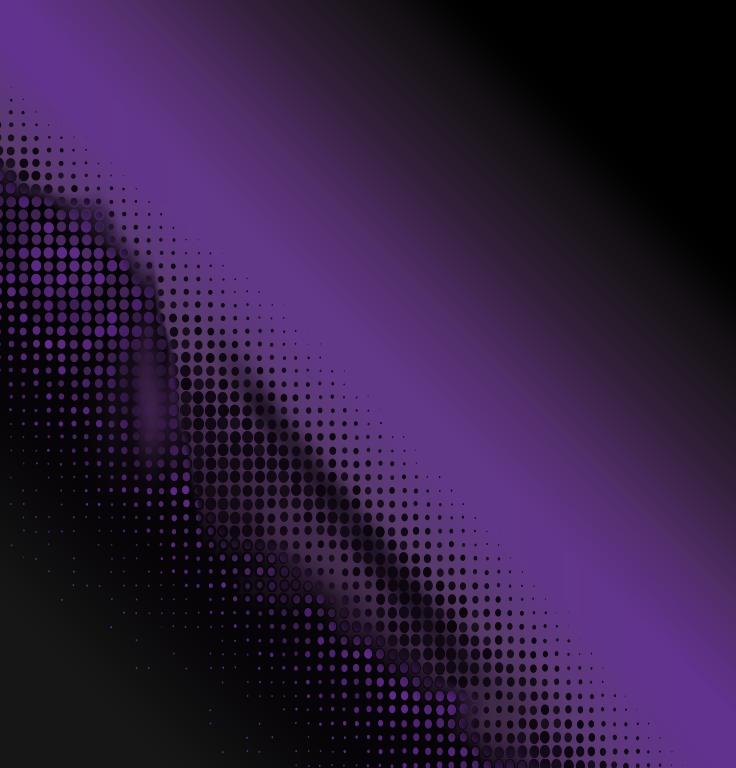
This background is drawn by a Shadertoy shader. Its source:

```glsl
// A violet diagonal glow fading to black, with a worn halftone edge below it.
// A colour ramp runs across the diagonal; a gently stretched dot lattice prints
// ink dots on the glow and violet dots in the shadow, broken up by noise smears.

const vec3 VIOLET   = vec3(0.375, 0.215, 0.525);
const vec3 VIVID    = vec3(0.385, 0.190, 0.570);
const vec3 PURPLE   = vec3(0.310, 0.175, 0.405);
const vec3 PLUM     = vec3(0.200, 0.125, 0.235);
const vec3 CHARCOAL = vec3(0.100, 0.078, 0.105);
const vec3 HAZE     = vec3(0.340, 0.225, 0.410);
const vec3 DUSK     = vec3(0.190, 0.115, 0.215);
const vec3 INK      = vec3(0.045, 0.020, 0.055);
const vec3 NIGHT    = vec3(0.025, 0.015, 0.030);
const vec3 ASH      = vec3(0.085, 0.088, 0.085);
const vec3 SPARK    = vec3(0.420, 0.180, 0.620);

// Lattice: first dot, spacing, and growth of the spacing per cell
const vec2 DOT_START  = vec2(0.0143, 0.1628);
const vec2 DOT_PITCH  = vec2(0.0165, 0.01647);
const vec2 DOT_GROWTH = vec2(-0.0000156, 0.0000189);
const float DOT_GAIN = 2.15;    // ink radius gained per unit of depth
const float DOT_MAX  = 0.47;

float hash(vec2 p) {
    return fract(sin(dot(p, vec2(127.1, 311.7))) * 43758.5453);
}

float noise(vec2 p) {
    vec2 i = floor(p), f = fract(p);
    f = f * f * (3.0 - 2.0 * f);
    return mix(mix(hash(i), hash(i + vec2(1, 0)), f.x),
               mix(hash(i + vec2(0, 1)), hash(i + vec2(1, 1)), f.x), f.y);
}

// Linear step from a to b; either order
float ramp(float a, float b, float x) {
    return clamp((x - a) / (b - a), 0.0, 1.0);
}

float blob(vec2 p, vec2 centre, vec2 size) {
    vec2 q = (p - centre) / size;
    return exp(-dot(q, q));
}

// Lattice index of a point, with the spacing changing evenly
vec2 latticeAt(vec2 p) {
    vec2 root = sqrt(DOT_PITCH * DOT_PITCH + 4.0 * DOT_GROWTH * (p - DOT_START));
    return (root - DOT_PITCH) / (2.0 * DOT_GROWTH);
}

vec3 glow(float d, float vivid) {
    vec3 c = mix(VIOLET, VIVID, vivid);
    c = mix(c, PURPLE, ramp(0.02, 0.17, d));
    c = mix(c, PLUM, ramp(0.17, 0.31, d));
    c = mix(c, CHARCOAL, ramp(0.31, 0.46, d));
    return c * (1.0 - smoothstep(0.44, 0.62, d));
}

void mainImage(out vec4 fragColor, in vec2 fragCoord) {
    // x to the right, y down, in canvas heights
    vec2 p = vec2(fragCoord.x, iResolution.y - fragCoord.y) / iResolution.y;
    float d = p.x - p.y;                  // across the diagonal
    vec2 diag = vec2(p.x + p.y, d);
    float bow = pow((p.x - 0.45) / 0.45, 2.0);
    float grain = noise(p * 22.0) - 0.5;

    // Glow, turning to haze and dusk below the diagonal
    vec3 col = glow(d, min(bow, 1.0) * 0.8);
    float hazeFade = 1.0 - 0.6 * ramp(0.65, 0.85, p.x);
    col = mix(col, HAZE, ramp(-0.05, -0.19, d) * hazeFade);
    col = mix(col, DUSK, ramp(-0.19, -0.36, d + 0.06 * grain));

    // Smears that wipe out the ink, and a dark stroke along the diagonal
    float streak = noise(vec2(p.x * 75.0, p.y * 9.0));
    float smear = blob(diag, vec2(1.16, -0.31), vec2(0.15, 0.045))
                + blob(diag, vec2(1.57, -0.28), vec2(0.07, 0.05));
    smear = min(smear * (0.5 + 0.8 * streak), 1.0);
    float stroke = blob(vec2(d, 0.0), vec2(-0.18 - 0.08 * ramp(0.3, 0.6, p.x), 0.0), vec2(0.032))
                 * ramp(0.27, 0.35, p.x) * ramp(0.68, 0.55, p.x);
    col = mix(col, NIGHT, stroke * (0.65 + 0.5 * grain));
    col = mix(col, vec3(0.26, 0.17, 0.29), smear * 0.6);

    // Ink dots, growing with depth below the edge
    vec2 lattice = latticeAt(p);
    vec2 cell = floor(lattice + 0.5);
    float dist = length((lattice - cell) * vec2(1.04, 0.97)
                        + 0.1 * (vec2(hash(cell + 3.0), hash(cell + 7.0)) - 0.5));
    float soft = 0.6 / (iResolution.y * DOT_PITCH.y);
    float rnd = hash(cell);
    float depth = -0.02 - 0.08 * bow - d;
    float gain = DOT_GAIN * (1.0 + 0.9 * ramp(0.2, 0.0, p.x));
    float radius = min(depth * gain + 0.05 * (rnd - 0.5), DOT_MAX) * (1.0 - 0.6 * smear);
    float inkDot = smoothstep(soft, -soft, dist - radius) * ramp(0.0, 0.06, radius);
    col = mix(col, INK, inkDot * (0.8 + 0.2 * rnd));

    // Shadow with a ragged upper limit
    float leftLimit = -0.24 + 0.09 * ramp(0.0, 0.13, p.x);
    float rightLimit = mix(-0.43, -0.33, ramp(0.3, 0.48, p.x));
    float limit = mix(leftLimit, rightLimit, ramp(0.2, 0.26, p.x)) + 0.06 * grain;
    float shadow = smoothstep(0.035, -0.035, d - limit);
    vec3 night = mix(NIGHT, ASH, smoothstep(0.5, 0.82, -d));

    // Vertical smudge inside the shadow
    float smudge = blob(p, vec2(0.195, 0.52), vec2(0.045, 0.09));
    night = mix(night, vec3(0.25, 0.13, 0.30), smudge * streak);
    col = mix(col, night, shadow);

    // Violet dots, shrinking to scattered sparks
    float lightRadius = 0.41 * (1.0 - smoothstep(0.26, 0.64, -d)) + 0.05 * (rnd - 0.5);
    float sparse = step(ramp(-0.5, -0.72, d), rnd);
    float lightDot = smoothstep(soft, -soft, dist - max(lightRadius, 0.07));
    vec3 lightCol = mix(mix(PURPLE, SPARK, rnd * rnd), SPARK, ramp(0.42, 0.52, p.x) * 0.5);
    lightCol *= 0.65 + 0.35 * noise(cell * 0.35);
    col = mix(col, lightCol, lightDot * shadow * sparse * (1.0 - 0.8 * smudge));

    fragColor = vec4(col, 1.0);
}
```
